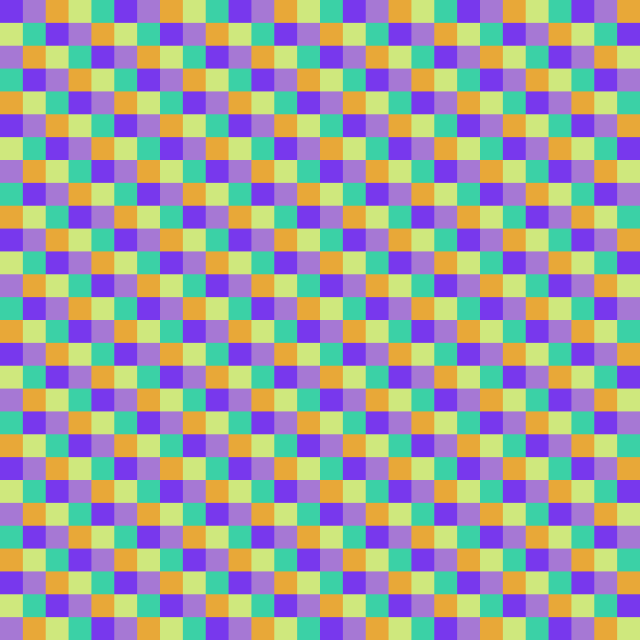
Write a WebGL 1 fragment shader that draws this pattern.

```glsl
precision highp float;

uniform vec2 u_resolution;

const float CELLS = 28.0;       // squares across and down
const float COLOR_COUNT = 5.0;  // length of the colour cycle
const float ROW_SHIFT = 2.0;    // cycle steps gained per row upwards
const float START_STEP = 1.0;   // cycle step of the lower left square

const vec3 VIOLET = vec3(0.47, 0.22, 0.93);
const vec3 LILAC  = vec3(0.65, 0.47, 0.83);
const vec3 AMBER  = vec3(0.91, 0.66, 0.22);
const vec3 LIME   = vec3(0.81, 0.91, 0.49);
const vec3 TEAL   = vec3(0.23, 0.82, 0.65);

// Colour of one square; the half step keeps mod clear of rounding
vec3 cellColor(vec2 cell) {
    float cycleStep = mod(cell.x + ROW_SHIFT * cell.y + START_STEP + 0.5, COLOR_COUNT);
    if (cycleStep < 1.0) return VIOLET;
    if (cycleStep < 2.0) return LILAC;
    if (cycleStep < 3.0) return AMBER;
    if (cycleStep < 4.0) return LIME;
    return TEAL;
}

void main() {
    vec2 grid = gl_FragCoord.xy / u_resolution * CELLS;
    vec2 pixelSize = CELLS / u_resolution;

    // Pixel coverage on either side of the nearest grid corner
    vec2 corner = floor(grid + 0.5);
    vec2 coverage = clamp((grid - corner) / pixelSize + 0.5, 0.0, 1.0);

    // Blend the four squares that meet at that corner
    vec3 below = mix(cellColor(corner - 1.0),
                     cellColor(corner - vec2(0.0, 1.0)), coverage.x);
    vec3 above = mix(cellColor(corner - vec2(1.0, 0.0)),
                     cellColor(corner), coverage.x);

    gl_FragColor = vec4(mix(below, above, coverage.y), 1.0);
}
```
